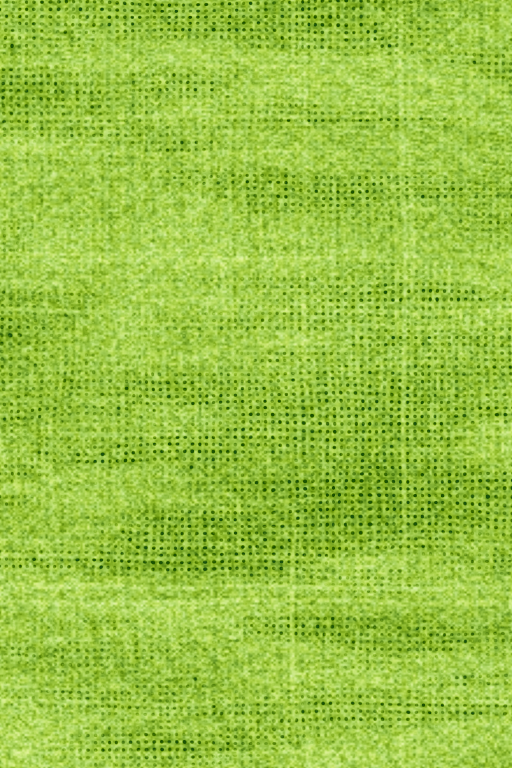
Reproduce this texture procedurally as a Shadertoy shader.

```glsl
// Loosely woven lime green cloth: a grid of small dark holes between threads,
// opened and closed by long horizontal bands of noise, then crossed by pale
// slub threads and fine fibre grain. One tone value is mapped to a green ramp.

const float TAU = 6.2831853;
const vec2 THREADS = vec2(103.0, 106.0); // threads per canvas height

float hash(vec2 p) {
    return fract(sin(dot(p, vec2(127.1, 311.7))) * 43758.5453);
}

float noise(vec2 p) {
    vec2 cell = floor(p);
    vec2 f = fract(p);
    f = f * f * (3.0 - 2.0 * f);
    float low = mix(hash(cell), hash(cell + vec2(1.0, 0.0)), f.x);
    float high = mix(hash(cell + vec2(0.0, 1.0)), hash(cell + vec2(1.0)), f.x);
    return mix(low, high, f.y);
}

// How far the weave is pulled apart, in long horizontal bands
float openness(vec2 p) {
    float bands = 0.45 * noise(p * vec2(3.5, 21.0) + 4.3)
                + 0.25 * noise(p * vec2(8.0, 52.0) + 17.0)
                + 0.30 * noise(p * vec2(3.0, 7.0) + 31.0);
    return smoothstep(0.42, 0.72, bands);
}

// Thread coordinates: holes sit on the integers, threads between them
vec2 weaveCoord(vec2 p) {
    vec2 wobble = vec2(noise(p * vec2(24.0, 9.0)), noise(p * vec2(9.0, 24.0) + 50.0));
    return p * THREADS + 0.9 * wobble;
}

// Soft rounded hole of random depth
float holeMask(vec2 weave) {
    vec2 wave = 0.5 + 0.5 * cos(TAU * weave);
    float depth = mix(0.45, 1.15, hash(floor(weave + 0.5) + 7.0));
    return depth * smoothstep(0.25, 0.85, wave.x * wave.y);
}

// Pale thicker thread: a few random indices, fading along their length
float slub(float across, float along, float rarity, float seed) {
    float index = floor(across);
    float profile = 0.5 - 0.5 * cos(TAU * across);
    float chosen = smoothstep(rarity, 1.0, hash(vec2(index, seed)));
    float fade = smoothstep(0.25, 0.7, noise(vec2(along, index * 3.7 + seed)));
    return sqrt(profile) * sqrt(chosen) * fade;
}

// Fibre grain at two fine scales, centred on zero
float fibreGrain(vec2 p) {
    return 0.46 * (noise(p * vec2(330.0, 350.0)) - 0.5)
         + 0.36 * (noise(p * vec2(200.0, 230.0) + 80.0) - 0.5);
}

float stepTo(float from, float to, float tone) {
    return clamp((tone - from) / (to - from), 0.0, 1.0);
}

vec3 greenRamp(float tone) {
    vec3 color = vec3(0.10, 0.32, 0.02);
    color = mix(color, vec3(0.28, 0.47, 0.02), stepTo(-0.20, 0.05, tone));
    color = mix(color, vec3(0.47, 0.65, 0.13), stepTo(0.05, 0.35, tone));
    color = mix(color, vec3(0.58, 0.75, 0.22), stepTo(0.35, 0.52, tone));
    color = mix(color, vec3(0.68, 0.835, 0.34), stepTo(0.52, 0.72, tone));
    color = mix(color, vec3(0.78, 0.90, 0.47), stepTo(0.72, 0.92, tone));
    return mix(color, vec3(0.88, 0.95, 0.62), stepTo(0.92, 1.15, tone));
}

void mainImage(out vec4 fragColor, in vec2 fragCoord) {
    vec2 p = fragCoord / iResolution.y;
    vec2 weave = weaveCoord(p);

    // Slub threads cover the holes they pass
    float warpSlub = slub(weave.x, p.y * 5.0, 0.86, 3.0);
    float weftSlub = slub(weave.y, p.x * 5.0, 0.78, 11.0);
    float cover = clamp(warpSlub + weftSlub, 0.0, 1.0);
    float open = openness(p);
    float hole = holeMask(weave) * (0.16 + 0.84 * open) * (1.0 - 0.7 * cover);

    // Tone: cloth, shade of open bands, single threads, holes and grain
    float tone = 0.675 - 0.14 * open;
    tone += 0.20 * (noise(p * vec2(4.0, 16.0) + 63.0) - 0.5);
    tone += 0.09 * (noise(vec2(p.x * 14.0, weave.y)) - 0.5);
    tone += 0.07 * (noise(vec2(weave.x, p.y * 14.0) + 40.0) - 0.5);
    tone += 0.15 * warpSlub + 0.15 * weftSlub;
    tone -= 0.68 * hole;
    tone += fibreGrain(p);

    // Slight drift between yellow and pale fibres
    float tint = noise(p * 150.0 + 120.0) - 0.5;
    vec3 color = greenRamp(tone) + vec3(0.02, 0.0, -0.10) * tint;
    fragColor = vec4(clamp(color, 0.0, 1.0), 1.0);
}
```
